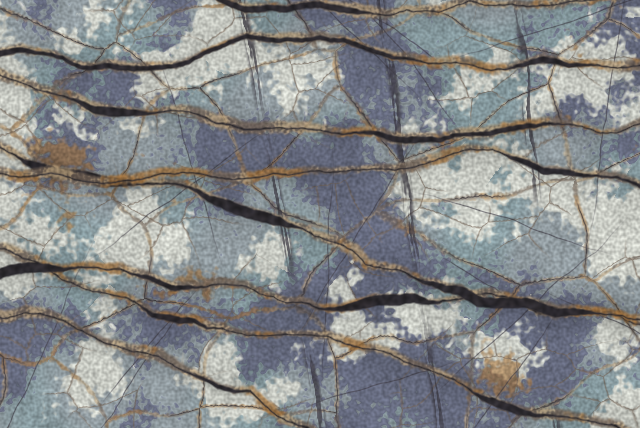
This texture is drawn by a WebGL 2 fragment shader. Its source:

```glsl
#version 300 es
precision highp float;
// Weathered slate-blue rock face with cream crusts, ochre veins and dark open cracks.

#define CRACKS 8
#define HAIRLINES 18
#define PATCH_SCALE 3.0
#define SLATE_LEVEL 0.06
#define CREAM_LEVEL 0.11
#define CRACK_WIDTH 0.011
#define STAIN_WIDTH 0.013
#define CRACK_TILT -0.2
#define GRAIN 0.17
#define SEED 4.0

uniform vec2 u_resolution;
out vec4 fragColor;

const vec3 GREY  = vec3(0.57, 0.61, 0.63);
const vec3 SLATE = vec3(0.40, 0.42, 0.50);
const vec3 CREAM = vec3(0.80, 0.81, 0.78);
const vec3 DARK  = vec3(0.20, 0.19, 0.22);
const vec3 BROWN = vec3(0.44, 0.38, 0.33);
const vec3 TAN   = vec3(0.67, 0.58, 0.45);
const vec3 RUST  = vec3(0.60, 0.43, 0.24);

vec2 hash2(vec2 p) {
    vec3 q = fract(p.xyx * vec3(0.1031, 0.1030, 0.0973));
    q += dot(q, q.yzx + 33.33);
    return fract((q.xx + q.yz) * q.zy);
}

float cornerSlope(vec2 cell, vec2 offset) {
    float a = 6.2832 * hash2(cell).x;
    return dot(vec2(cos(a), sin(a)), offset);
}

// Gradient noise, roughly -1 to 1
float noise(vec2 p) {
    vec2 i = floor(p), f = p - i, e = vec2(1.0, 0.0);
    vec2 u = f * f * f * (f * (f * 6.0 - 15.0) + 10.0);
    float low  = mix(cornerSlope(i, f), cornerSlope(i + e.xy, f - e.xy), u.x);
    float high = mix(cornerSlope(i + e.yx, f - e.yx), cornerSlope(i + e.xx, f - e.xx), u.x);
    return 1.4 * mix(low, high, u.y);
}

float fbm(vec2 p) {
    float sum = 0.0, amp = 0.5;
    for (int i = 0; i < 6; i++) {
        sum += amp * noise(p);
        p = mat2(1.6, 1.2, -1.2, 1.6) * p + 7.3;
        amp *= 0.54;
    }
    return sum;
}

mat2 turn(float a) { return mat2(cos(a), -sin(a), sin(a), cos(a)); }

// Broken line with kinks at several sizes
float jag(float x, float seed) {
    float sum = 0.0, amp = 1.0;
    for (int k = 0; k < 4; k++) {
        float i = floor(x);
        sum += amp * (mix(hash2(vec2(i, seed)).x, hash2(vec2(i + 1.0, seed)).x, x - i) - 0.5);
        x = x * 2.3 + 5.0;
        amp *= 0.4;
    }
    return sum;
}

// Joint network: x = distance to the joint, y = random value of the block
vec2 joints(vec2 p) {
    vec2 base = floor(p), c1 = p, c2 = p;
    float d1 = 9.0, d2 = 9.0, id = 0.0;
    for (int k = 0; k < 9; k++) {
        vec2 cell = base + vec2(k % 3, k / 3) - 1.0;
        vec2 c = cell + hash2(cell + 40.0);
        float d = dot(c - p, c - p);
        if (d < d1) { d2 = d1; c2 = c1; d1 = d; c1 = c; id = hash2(cell + 90.0).x; }
        else if (d < d2) { d2 = d; c2 = c; }
    }
    return vec2((d2 - d1) / (2.0 * length(c2 - c1) + 0.001), id);
}

float stroke(float d, float width, float blur) {
    return 1.0 - smoothstep(width - blur, width + blur, abs(d));
}

void main() {
    vec2 p = gl_FragCoord.xy / u_resolution.y + SEED;
    float aspect = u_resolution.x / u_resolution.y, px = 0.8 / u_resolution.y;
    float fine = noise(p * 130.0), speck = noise(p * 65.0 + 9.0);
    vec2 warp = vec2(noise(p * 7.0), noise(p * 7.0 + 31.0)) + 0.4 * vec2(speck, fine) * 0.2;

    // Mineral patches, partly bounded by the joints
    vec2 q = turn(0.35) * (p + 0.03 * warp) * vec2(1.0, 1.25);
    vec2 coarse = joints(q * 3.2), small = joints(q * 7.5 + 13.0);
    float slate = fbm(p * PATCH_SCALE) + 0.2 * (coarse.y - 0.5) + 0.2 * speck + 0.08 * fine;
    float cream = fbm(p * PATCH_SCALE * 1.2 + 50.0) - 0.3 * slate + 0.14 * (small.y - 0.5) + 0.16 * speck;
    vec3 col = mix(GREY, GREY * vec3(0.93, 1.0, 1.0), smoothstep(-0.2, 0.4, noise(p * 4.0 + 70.0)));
    col = mix(col, SLATE, smoothstep(SLATE_LEVEL - 0.05, SLATE_LEVEL + 0.05, slate));
    col = mix(col, CREAM, smoothstep(CREAM_LEVEL - 0.05, CREAM_LEVEL + 0.05, cream));
    vec3 ochre = mix(BROWN, TAN, smoothstep(-0.2, 0.3, noise(p * 16.0) + 0.4 * fine));
    ochre = mix(ochre, RUST, smoothstep(0.1, 0.5, noise(p * 9.0 + 20.0) + 0.3 * speck));
    float rusty = fbm(p * 4.0 + 110.0) + 0.12 * speck;
    col = mix(col, RUST, 0.65 * smoothstep(0.33, 0.46, rusty));

    // Fine joints
    float broken = smoothstep(-0.25, 0.2, noise(p * 5.0 + 17.0));
    col = mix(col, ochre, 0.6 * stroke(coarse.x / 3.2, 0.005 + 0.004 * speck, 0.004));
    col = mix(col, DARK, 0.7 * broken * stroke(coarse.x / 3.2, 0.0014, px));
    col = mix(col, BROWN, 0.7 * (1.0 - broken) * stroke(small.x / 7.5, 0.0016, px * 1.5));

    // Straight hairlines
    for (int i = 0; i < HAIRLINES; i++) {
        vec2 r = hash2(vec2(i, SEED + 3.0)), s = hash2(vec2(i, SEED + 8.0));
        vec2 h = turn(3.1416 * s.x) * (p - SEED - r * vec2(aspect, 1.0));
        float span = 1.0 - smoothstep(0.1, 0.15 + 0.3 * s.y, abs(h.x));
        h.y += 0.012 * jag(h.x * 9.0 + 30.0, float(i));
        col = mix(col, DARK * 1.25, 0.7 * span * stroke(h.y, 0.0012, px));
    }

    // Steep dark seams made of parallel streaks
    for (int i = 0; i < 3; i++) {
        float at = aspect * (0.44 + 0.2 * float(i)), lean = 0.09 + 0.05 * float(2 - i);
        float x = p.x - SEED - at + lean * (p.y - SEED - 0.5) + 0.007 * warp.x;
        float streak = noise(vec2(x * 130.0, p.y * 7.0 + float(i) * 5.0)) + 0.3 * speck;
        float cover = smoothstep(-0.2, 0.15, streak) * stroke(x, 0.010, 0.006);
        cover *= smoothstep(-0.35, 0.1, noise(vec2(p.y * 2.5, float(i) * 9.7)));
        col = mix(col, DARK * 1.15, 0.75 * cover);
    }

    // Grain
    col *= 1.0 + GRAIN * (fine + 0.6 * speck) + 0.07 * noise(p * 12.0);

    // Main cracks: shade, ochre rim, open dark core
    for (int i = 0; i < CRACKS; i++) {
        float n = float(i);
        vec2 r = hash2(vec2(n, SEED + 20.0));
        vec2 pivot = vec2(0.5 * aspect, 1.15 * (n + 0.5) / float(CRACKS) - 0.05);
        vec2 c = turn(CRACK_TILT + 0.6 * (r.x - 0.5)) * (p - SEED - pivot);
        float d = 0.9 * (c.y - 0.13 * jag(c.x * 2.5 + 20.0, n + 60.0)) + 0.0015 * speck;
        float open = smoothstep(-0.3, 0.45, noise(vec2(c.x * 3.5, n * 7.3 + 0.4)));
        float core = 0.0012 + CRACK_WIDTH * open * open * (0.3 + 0.7 * r.y);
        float rim = STAIN_WIDTH * (0.75 + 0.6 * noise(vec2(c.x * 6.0 + 9.0, n * 3.7)) + 0.3 * speck);
        col *= 1.0 - 0.16 * exp(-abs(d) * 45.0);
        col = mix(col, ochre * (1.0 + 0.2 * fine), 0.8 * stroke(d - 0.003, rim, 0.005));
        col = mix(col, DARK * (0.75 + 0.3 * speck), 0.95 * stroke(d, core, px + 0.001));
    }

    fragColor = vec4(clamp(col, 0.0, 1.0), 1.0);
}
```
